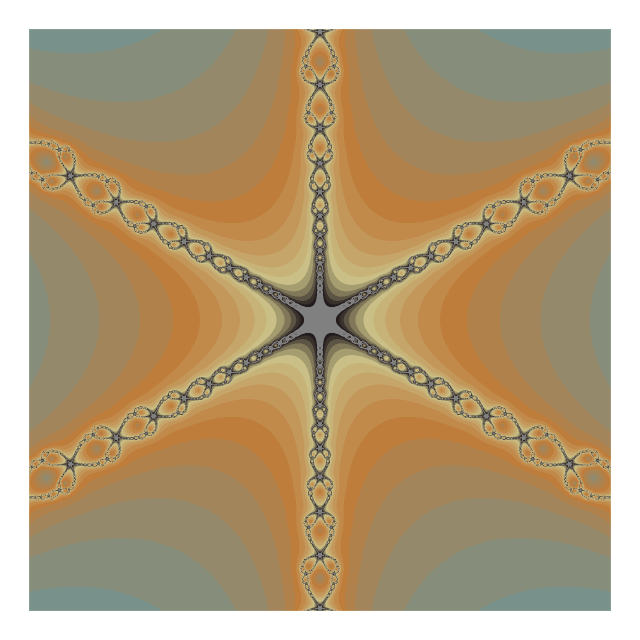
A Shadertoy shader for this background:

```glsl
const int MAX_STEPS = 38;

// One Newton step for z^3 = 1, that is (2z + 1/z^2) / 3
vec2 newtonStep(vec2 z) {
    vec2 inv = vec2(z.x, -z.y) / max(dot(z, z), 1e-20);
    vec2 invSquared = vec2(inv.x * inv.x - inv.y * inv.y, 2.0 * inv.x * inv.y);
    return (2.0 * z + invSquared) / 3.0;
}

// Teal to orange to beige to near black as convergence slows
vec3 bandColor(float band) {
    vec3 teal = vec3(0.47, 0.57, 0.54);
    vec3 orange = vec3(0.75, 0.49, 0.235);
    vec3 beige = vec3(0.79, 0.75, 0.53);
    vec3 dark = vec3(0.14, 0.11, 0.12);
    vec3 color = mix(teal, orange, clamp(band / 5.0, 0.0, 1.0));
    color = mix(color, beige, clamp((band - 5.0) / 5.0, 0.0, 1.0));
    return mix(color, dark, clamp((band - 10.0) / 4.6, 0.0, 1.0));
}

vec3 fractalColor(vec2 p) {
    vec2 z = p * 0.02203;
    for (int i = 0; i < MAX_STEPS; i++) {
        vec2 next = newtonStep(z);
        if (distance(next, z) < 0.0041) return bandColor(float(i - 22));
        z = next;
    }
    return vec3(0.5); // not converged
}

void mainImage(out vec4 fragColor, in vec2 fragCoord) {
    float size = min(iResolution.x, iResolution.y);
    vec2 p = (fragCoord - 0.5 * iResolution.xy) / size;

    // Average a 2 by 2 grid of samples
    vec3 color = vec3(0.0);
    for (int k = 0; k < 4; k++) {
        vec2 offset = vec2(k % 2, k / 2) * 0.5 - 0.25;
        color += 0.25 * fractalColor(p + offset / size);
    }

    // White margin around the square
    float edge = max(abs(p.x), abs(p.y)) - 0.4545;
    color = mix(color, vec3(1.0), clamp(edge * size + 0.5, 0.0, 1.0));
    fragColor = vec4(color, 1.0);
}
```
